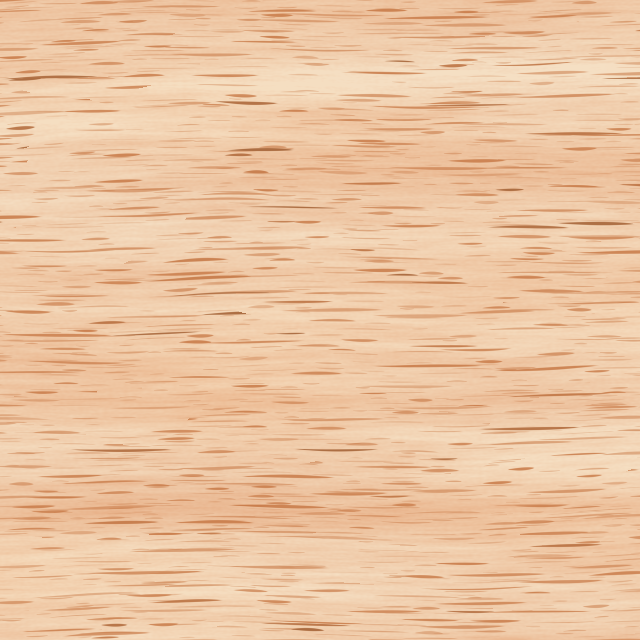
Give the GLSL for this texture, as a Shadertoy shader.

```glsl
// Pale oak board: horizontal tan bands, fine fibres and short tapered pores.
#define PALE_WOOD vec3(0.958, 0.858, 0.742)
#define TAN_WOOD vec3(0.922, 0.732, 0.582)
#define PORE_COLOR vec3(0.780, 0.470, 0.270)
#define DARK_PORE vec3(0.600, 0.370, 0.210)
#define BAND_CONTRAST 0.85
#define FIBRE_CONTRAST 0.26
#define LARGE_PORE vec2(0.130, 0.0115)
#define SMALL_PORE vec2(0.075, 0.0065)
#define PORE_SOFTNESS 0.0011
#define GRAIN_SWAY 0.016

// Integer hash giving two values in 0..1
vec2 hash2(vec2 cell, float seed) {
    uvec3 v = uvec3(ivec3(vec3(cell, seed))) * 1664525u + 1013904223u;
    v.x += v.y * v.z; v.y += v.z * v.x; v.z += v.x * v.y;
    v ^= v >> 16u;
    v.x += v.y * v.z; v.y += v.z * v.x;
    return vec2(v.xy >> 8u) / 16777216.0;
}

float cornerSlope(vec2 cell, vec2 offset, float seed) {
    float angle = 6.2831853 * hash2(cell, seed).x;
    return dot(vec2(cos(angle), sin(angle)), offset);
}

// Gradient noise, roughly -0.7..0.7
float gradNoise(vec2 p, float seed) {
    vec2 i = floor(p), f = p - i;
    vec2 w = f * f * f * (f * (f * 6.0 - 15.0) + 10.0);
    vec2 e = vec2(1.0, 0.0);
    float low = mix(cornerSlope(i, f, seed), cornerSlope(i + e.xy, f - e.xy, seed), w.x);
    float high = mix(cornerSlope(i + e.yx, f - e.yx, seed), cornerSlope(i + e.xx, f - e.xx, seed), w.x);
    return mix(low, high, w.y);
}

// Scattered lens-shaped pores: x = coverage, y = darkness of the strongest one
vec2 pores(vec2 p, vec2 size, float density, float halfWidth, float soft, float seed) {
    vec2 best = vec2(0.0);
    float row = floor(p.y / size.y);
    for (int j = -1; j <= 1; j++) {
        float y = row + float(j);
        float shift = hash2(vec2(y, 7.0), seed).x;
        float column = floor(p.x / size.x + shift);
        for (int i = -1; i <= 1; i++) {
            vec2 cell = vec2(column + float(i), y);
            vec2 place = hash2(cell, seed + 1.0);
            vec2 shape = hash2(cell, seed + 2.0);
            vec2 look = hash2(cell, seed + 3.0);
            vec2 bend = hash2(cell, seed + 4.0) - 0.5;
            vec2 center = (cell + place - vec2(shift, 0.0)) * size;
            vec2 d = p - center;
            float halfLength = size.x * mix(0.16, 0.70, shape.x * shape.x);
            float u = d.x / halfLength;
            d.y -= 0.025 * bend.x * d.x + 0.0025 * bend.y * u * u;
            float taper = max(1.0 - u * u, 0.0);
            float width = halfWidth * mix(0.5, 1.25, shape.y) * taper * (1.0 + 0.25 * u);
            float cover = smoothstep(soft, -soft, abs(d.y) - width);
            cover *= smoothstep(0.0, 0.35, taper) * step(look.x, density);
            cover *= mix(0.40, 1.0, look.y);
            if (cover > best.x) best = vec2(cover, look.y);
        }
    }
    return best;
}

void mainImage(out vec4 fragColor, in vec2 fragCoord) {
    vec2 uv = fragCoord / iResolution.y;
    float soft = max(PORE_SOFTNESS, 0.7 / iResolution.y);

    // Gentle sway shared by all of the grain
    vec2 p = uv;
    p.y += GRAIN_SWAY * gradNoise(uv * vec2(1.7, 2.3), 1.0) - 0.008 * uv.x;
    p.y += 0.003 * gradNoise(uv * vec2(7.0, 16.0), 2.0);

    // Broad growth bands and narrower streaks
    float bands = gradNoise(p * vec2(0.7, 7.0) + 3.4, 3.0)
                + 0.55 * gradNoise(p * vec2(1.5, 19.0) + 1.7, 4.0)
                + 0.40 * gradNoise(p * vec2(3.0, 52.0), 5.0);

    // Fine fibres with short cross-grain flecks
    float fibres = gradNoise(p * vec2(7.0, 150.0), 6.0)
                 + 0.8 * gradNoise(p * vec2(22.0, 270.0), 7.0)
                 + 0.6 * gradNoise(p * vec2(130.0, 300.0), 8.0);

    float tone = 0.44 + BAND_CONTRAST * bands + FIBRE_CONTRAST * fibres;
    vec3 wood = mix(PALE_WOOD, TAN_WOOD, clamp(tone, -0.1, 1.25));
    wood += vec3(0.004, -0.008, -0.020) * gradNoise(p * vec2(1.5, 5.0), 9.0);

    // Faint short pores first, then the bold ones
    float cluster = gradNoise(p * vec2(2.0, 11.0), 10.0);
    vec2 small = pores(p, SMALL_PORE, 0.52 + 0.4 * bands, 0.0010, soft, 20.0);
    vec2 large = pores(p, LARGE_PORE, 0.62 + 0.5 * cluster, 0.0021, soft, 30.0);
    wood = mix(wood, PORE_COLOR, 0.50 * small.x);
    vec3 poreTint = mix(PORE_COLOR, DARK_PORE, smoothstep(0.88, 1.0, large.y) * 0.7);
    wood = mix(wood, poreTint, 0.92 * large.x);

    fragColor = vec4(clamp(wood, 0.0, 1.0), 1.0);
}
```
